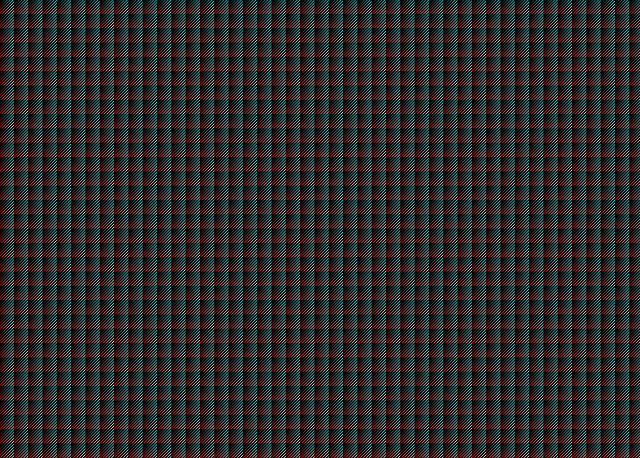
Write a Shadertoy shader that draws this pattern.

```glsl
#define ROWS 32.0            // cells down the canvas
#define STRIPES 4.89         // diagonal stripes per cell
#define STRIPE_DUTY 0.36     // lit share of each stripe period
#define STRIPE_SHIFT 0.7     // stripe phase at the top left corner
#define ACROSS_TINT vec3(0.0, 1.0, 1.0)
#define DOWN_TINT vec3(1.0, 0.0, 0.0)

// Running integral of a pulse train with period one
float pulseIntegral(float x) {
    return floor(x) * STRIPE_DUTY + min(fract(x), STRIPE_DUTY);
}

// Pulse train averaged over the given width
float stripeCoverage(float x, float width) {
    float high = pulseIntegral(x + 0.5 * width);
    float low = pulseIntegral(x - 0.5 * width);
    return (high - low) / width;
}

// Rising ramp in each cell, with its falling seam one pixel wide
vec2 cellRamp(vec2 cells, float pixel) {
    vec2 ramp = fract(cells);
    return min(ramp, (1.0 - ramp) / pixel);
}

void mainImage(out vec4 fragColor, in vec2 fragCoord) {
    // Cell units, measured from the top left corner
    float pixel = ROWS / iResolution.y;
    vec2 cells = vec2(fragCoord.x, iResolution.y - fragCoord.y) * pixel;

    // Cyan grows across each cell, red grows down it
    vec2 ramp = cellRamp(cells, pixel);
    vec3 color = ramp.x * ACROSS_TINT + ramp.y * DOWN_TINT;

    // Stripes run unbroken through the cells and drift in phase between them
    float phase = (cells.x + cells.y) * STRIPES + STRIPE_SHIFT;
    color *= stripeCoverage(phase, pixel * STRIPES);

    fragColor = vec4(color, 1.0);
}
```
